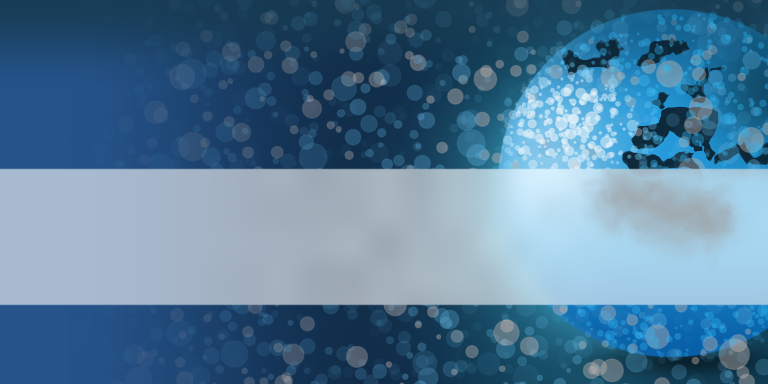
A Shadertoy shader for this background:

```glsl
// A blue globe with dark continents behind drifting bokeh discs, crossed by a frosted panel.
// The globe and land are distance fields; discs come from rotated, jittered grids.
// The panel reuses the same scene with wide soft edges, then veils it in white.

const vec2 GLOBE_CENTRE = vec2(1.75, 0.523);
const float GLOBE_RADIUS = 0.453;
const vec2 PANEL_SPAN = vec2(0.206, 0.560);

vec3 hash3(vec2 cell, float seed) {
    vec3 q = fract((cell.xyx + seed * 17.3) * vec3(0.1031, 0.1030, 0.0973));
    q += dot(q, q.yxz + 33.33);
    return fract((q.xxy + q.yzz) * q.zyx);
}

float noise(vec2 p) {
    vec2 i = floor(p), f = fract(p);
    f = f * f * (3.0 - 2.0 * f);
    float low = mix(hash3(i, 1.0).x, hash3(i + vec2(1, 0), 1.0).x, f.x);
    float high = mix(hash3(i + vec2(0, 1), 1.0).x, hash3(i + vec2(1, 1), 1.0).x, f.x);
    return mix(low, high, f.y);
}

float inside(float dist, float soft) { return 1.0 - smoothstep(-soft, soft, dist); }

// Gaussian falloff with separate widths
float spot(vec2 p, vec2 centre, vec2 size) {
    vec2 q = (p - centre) / size;
    return exp(-dot(q, q));
}

float capsule(vec2 p, vec2 a, vec2 b, float radius) {
    vec2 pa = p - a, ba = b - a;
    return length(pa - ba * clamp(dot(pa, ba) / dot(ba, ba), 0.0, 1.0)) - radius;
}

// Distance to the continents, with a ragged coast
float landDistance(vec2 p) {
    p += 0.040 * (vec2(noise(p * 27.0), noise(p * 27.0 + 40.0)) - 0.5);
    p += 0.016 * (vec2(noise(p * 70.0), noise(p * 70.0 + 80.0)) - 0.5);
    float europe = capsule(p, vec2(1.685, 0.635), vec2(1.73, 0.665), 0.025);
    europe = min(europe, capsule(p, vec2(1.75, 0.68), vec2(1.84, 0.68), 0.034));
    europe = min(europe, capsule(p, vec2(1.79, 0.65), vec2(1.825, 0.605), 0.009));
    europe = min(europe, capsule(p, vec2(1.83, 0.66), vec2(1.86, 0.61), 0.015));
    float north = capsule(p, vec2(1.80, 0.745), vec2(1.85, 0.797), 0.018);
    north = min(north, capsule(p, vec2(1.725, 0.725), vec2(1.742, 0.75), 0.012));
    north = min(north, capsule(p, vec2(1.667, 0.849), vec2(1.78, 0.875), 0.019));
    north = min(north, capsule(p, vec2(1.48, 0.835), vec2(1.56, 0.84), 0.020));
    north = min(north, capsule(p, vec2(1.55, 0.85), vec2(1.61, 0.885), 0.010));
    float south = capsule(p, vec2(1.65, 0.57), vec2(1.79, 0.575), 0.018);
    south = min(south, capsule(p, vec2(1.64, 0.48), vec2(1.84, 0.43), 0.062));
    south = min(south, capsule(p, vec2(1.89, 0.595), vec2(1.99, 0.60), 0.014));
    return min(europe, min(north, south));
}

vec3 backdrop(vec2 p) {
    vec3 col = mix(vec3(0.145, 0.325, 0.54), vec3(0.06, 0.165, 0.275), smoothstep(0.15, 1.0, p.x));
    col = mix(col, vec3(0.05, 0.21, 0.30), smoothstep(1.0, 1.4, p.x));
    col = mix(col, vec3(0.09, 0.23, 0.32), 0.9 * smoothstep(0.76, 1.0, p.y));
    float reach = max(length(p - GLOBE_CENTRE) - GLOBE_RADIUS, 0.0);
    float side = (1.0 - 0.7 * smoothstep(0.55, 0.95, p.y)) * (1.0 - 0.8 * smoothstep(1.4, 1.8, p.x));
    col = mix(col, vec3(0.20, 0.56, 0.69), 0.8 * side * exp(-reach / 0.13));
    return col * (1.0 - 0.5 * spot(p, vec2(1.79, 0.06), vec2(0.22, 0.035)));
}

vec3 globeSurface(vec2 p, float soft) {
    vec3 col = mix(vec3(0.03, 0.37, 0.65), vec3(0.13, 0.60, 0.86), smoothstep(0.06, 0.42, p.y));
    col = mix(col, vec3(0.08, 0.38, 0.56), smoothstep(0.68, 0.96, p.y));
    col = mix(col, vec3(0.68, 0.86, 0.95), 0.75 * spot(p, vec2(1.43, 0.59), vec2(0.17, 0.19)));
    col = mix(col, vec3(0.05, 0.25, 0.35), 0.85 * spot(p, vec2(1.99, 0.76), vec2(0.14, 0.15)));
    col = mix(col, vec3(0.045, 0.14, 0.20), 0.95 * inside(landDistance(p), soft));
    float rim = smoothstep(0.93, 1.0, length(p - GLOBE_CENTRE) / GLOBE_RADIUS);
    return mix(col, vec3(0.30, 0.60, 0.73), 0.3 * rim * (1.0 - smoothstep(1.4, 1.8, p.x)));
}

vec3 scene(vec2 p, float edgeSoft, float landSoft) {
    float globe = inside(length(p - GLOBE_CENTRE) - GLOBE_RADIUS, edgeSoft);
    return mix(backdrop(p), globeSurface(p, landSoft), globe);
}

// One disc per cell: xy = its centre, z = coverage, w = random tint
vec4 disc(vec2 p, float cell, float seed, float soft) {
    float angle = seed * 1.7;
    mat2 turn = mat2(cos(angle), sin(angle), -sin(angle), cos(angle));
    vec2 shift = seed * vec2(3.37, 5.71);
    vec2 grid = turn * p / cell + shift, id = floor(grid);
    vec3 h = hash3(id + 100.0, seed);
    float radius = mix(0.09, 0.34, h.z * h.z);
    vec2 centre = mix(vec2(radius), vec2(1.0 - radius), h.xy);
    float dist = (length(grid - id - centre) - radius) * cell;
    float cover = inside(dist, soft) * (0.85 + 0.3 * smoothstep(-0.004, 0.0, dist));
    return vec4((id + centre - shift) * cell * turn, cover, hash3(id + 100.0, seed + 9.0).x);
}

vec3 addBokeh(vec3 col, vec2 p, float soft) {
    // Large, faint discs scattered over the backdrop
    for (int i = 0; i < 8; i++) {
        vec4 d = disc(p, 0.065 + 0.008 * float(i), float(i) + 1.0, soft);
        float crowd = smoothstep(0.15, 1.15, d.x) * (1.0 - 0.7 * smoothstep(0.82, 1.0, d.y));
        vec3 tint = mix(vec3(0.36, 0.67, 0.84), vec3(0.78, 0.72, 0.70), step(0.86, d.w));
        col = mix(col, tint, d.z * crowd * 0.48 * smoothstep(0.25, 1.0, d.w));
    }
    // Small sparkles on the globe: white near the highlight, cyan elsewhere
    for (int i = 0; i < 9; i++) {
        vec4 d = disc(p, 0.030 + 0.003 * float(i), float(i) + 21.0, soft);
        float globe = inside(length(d.xy - GLOBE_CENTRE) - GLOBE_RADIUS, 0.02);
        float shine = spot(d.xy, vec2(1.48, 0.67), vec2(0.17, 0.13));
        vec3 tint = mix(vec3(0.20, 0.72, 0.95), vec3(0.90, 0.95, 0.98), smoothstep(0.05, 0.5, shine));
        float shown = step(1.0 - 0.18 - 0.6 * shine, d.w);
        col = mix(col, tint, d.z * globe * shown * (0.4 + 0.35 * shine));
    }
    return col;
}

void mainImage(out vec4 fragColor, in vec2 fragCoord) {
    vec2 p = fragCoord / iResolution.y;
    p.x *= 2.0 * iResolution.y / iResolution.x;
    float soft = 1.0 / iResolution.y;
    vec3 sharp = addBokeh(scene(p, soft, soft), p, soft);

    // Frosted panel: blurred scene, soft mottling, white veil
    vec3 frosted = scene(p, 0.09, 0.075);
    frosted += 0.16 * (noise(p * 11.0) - 0.35) * smoothstep(0.4, 1.1, p.x) * (1.0 - smoothstep(1.35, 1.6, p.x));
    frosted = mix(frosted, vec3(1.0), 0.6);
    float panel = inside(abs(p.y - 0.5 * (PANEL_SPAN.x + PANEL_SPAN.y)) - 0.5 * (PANEL_SPAN.y - PANEL_SPAN.x), soft);
    fragColor = vec4(mix(sharp, frosted, panel), 1.0);
}
```
